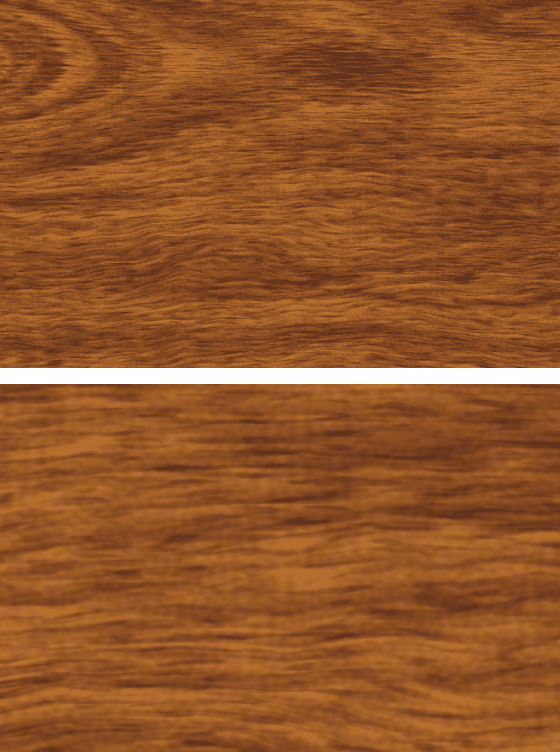
Top: the whole. Bottom: its middle third, enlarged.
A Shadertoy shader for this texture:

```glsl
// Polished reddish-brown wood plank: nested arcs at the upper left, wavy figure below.
// A bent growth-ring coordinate feeds stretched gradient noise for the bands,
// while a gentler flow coordinate carries the fine fibres and dark pores.

vec2 gradientAt(vec2 cell) {
    float angle = 6.2832 * fract(sin(dot(cell, vec2(127.1, 311.7))) * 43758.55);
    return vec2(cos(angle), sin(angle));
}

float noise(vec2 p) {
    vec2 i = floor(p), f = p - i;
    vec2 u = f * f * f * (f * (f * 6.0 - 15.0) + 10.0);
    vec2 e = vec2(1.0, 0.0);
    float low = mix(dot(gradientAt(i), f), dot(gradientAt(i + e.xy), f - e.xy), u.x);
    float high = mix(dot(gradientAt(i + e.yx), f - e.yx), dot(gradientAt(i + e.xx), f - e.xx), u.x);
    return mix(low, high, u.y);
}

// Soft elliptical spot, 1 at its centre
float spot(vec2 p, vec2 centre, vec2 radius) {
    vec2 d = (p - centre) / radius;
    return exp(-dot(d, d));
}

void mainImage(out vec4 fragColor, in vec2 fragCoord) {
    vec2 p = fragCoord / iResolution.y;
    float lower = 1.0 - smoothstep(0.38, 0.62, p.y);

    // Bend the plank: broad waves, plus a finer crinkle in the lower half
    float bend = mix(0.018, 0.05, lower) * noise(p * vec2(1.9, 4.5) + 3.7);
    bend += mix(0.003, 0.012, lower) * noise(p * vec2(9.0, 12.0) + 8.2);

    // Fibre flow converges on the axis of the arcs
    float dy = p.y + bend - 0.83;
    float opening = smoothstep(-0.1, 0.6, p.x);
    float flow = dy + 0.07 * opening * dy / sqrt(dy * dy + 0.02);
    float fibre = noise(vec2(p.x * 17.0, flow * 118.0));
    float longFibre = noise(vec2(p.x * 6.0 + 4.0, flow * 84.0 + 9.0));

    // Growth rings: closed arcs at the left, nearly straight lines at the right
    float eyes = spot(p, vec2(0.66, 0.33), vec2(0.19, 0.06))
               + spot(p, vec2(1.42, 0.32), vec2(0.17, 0.08))
               + 0.7 * spot(p, vec2(0.98, 0.06), vec2(0.2, 0.05));
    float ring = sqrt(dy * dy + 0.052 * opening) + 0.075 * eyes;
    ring += 0.10 * spot(p, vec2(1.5, 0.93), vec2(0.4, 0.07));
    ring += 0.010 * fibre + 0.006 * longFibre;

    // Bands from wide to narrow, softer in the lower half
    float tone = 0.61;
    tone += 0.38 * noise(vec2(p.x * 1.1 + 2.0, ring * 10.0 + 0.4));
    tone += mix(0.48, 0.36, lower) * noise(vec2(p.x * 1.6 + 7.0, ring * 27.0));
    tone += mix(0.46, 0.34, lower) * noise(vec2(p.x * 2.6 + 5.0, ring * 66.0));
    tone += 0.30 * noise(vec2(p.x * 5.0 + 1.0, ring * 112.0));
    tone += 0.42 * fibre + 0.34 * longFibre;

    // Distinct dark arcs around the upper left corner
    float arcPhase = ring * 135.0 + 5.0 * noise(p * vec2(3.0, 4.0));
    tone += 0.17 * sin(arcPhase) * spot(p, vec2(0.08, 0.84), vec2(0.30, 0.24));

    // Pale patches inside the eyes and at the tip of the arcs
    tone += 0.10 * eyes + 0.22 * spot(p, vec2(0.49, 0.84), vec2(0.10, 0.05));
    tone -= 0.14 * spot(p, vec2(0.33, 0.84), vec2(0.12, 0.13));

    // Long dark vein, strongest towards the right
    float vein = p.y - 0.195 + 0.06 * noise(vec2(p.x * 2.2, 4.5)) + 0.012 * longFibre;
    tone -= 0.36 * exp(-pow(vein / 0.011, 2.0)) * smoothstep(0.1, 0.9, p.x);

    // Dense short dark pores in two layers
    for (float k = 0.0; k < 2.0; k++) {
        vec2 grain = vec2(p.x * (15.0 + 11.0 * k), flow * (128.0 + 17.0 * k));
        tone -= 0.26 * smoothstep(0.10, 0.42, noise(grain + 6.3 + 31.0 * k));
    }

    // Faint cross ripples and surface speckle
    float ripple = noise(vec2(p.x * 22.0 + flow * 6.0, p.y * 5.0));
    tone += 0.13 * lower * ripple * (1.0 - smoothstep(0.3, 1.0, p.x));
    tone += 0.22 * noise(p * vec2(120.0, 165.0));

    // Dark brown through russet to amber
    tone = clamp(tone, 0.0, 1.0);
    vec3 darkBrown = vec3(0.39, 0.195, 0.11);
    vec3 russet = vec3(0.56, 0.31, 0.135);
    vec3 amber = vec3(0.71, 0.43, 0.18);
    vec3 wood = mix(darkBrown, russet, min(tone / 0.55, 1.0));
    wood = mix(wood, amber, max(tone - 0.55, 0.0) / 0.45);
    wood.b += 0.04 * noise(p * vec2(60.0, 90.0) + 5.0);
    fragColor = vec4(wood, 1.0);
}
```
